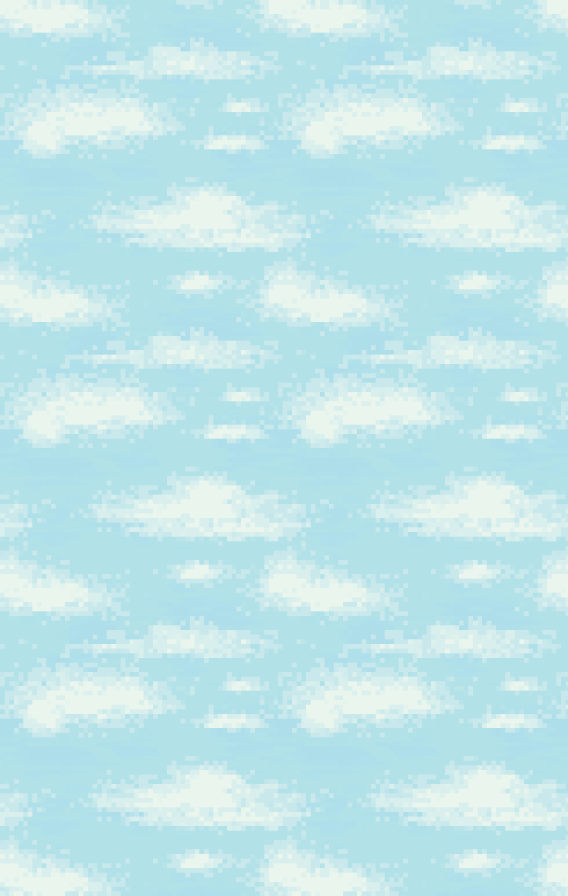
Write a Shadertoy shader that draws this pattern.

```glsl
// Blocky pastel clouds drifting over a pale blue sky, as a repeating tile.
// Each tile is a grid of square cells; stretched ellipses give cloud density,
// streaky hash noise frays it, and thresholds turn it into four flat tones.

#define REPEATS vec2(2.042, 3.097)
#define CELLS vec2(60.0, 62.0)
#define SKY vec3(0.698, 0.886, 0.910)
#define DEEP_SKY vec3(0.672, 0.866, 0.922)
#define PALE vec3(0.785, 0.910, 0.925)
#define MID vec3(0.850, 0.938, 0.930)
#define LIGHT vec3(0.915, 0.962, 0.930)
#define GRAIN 0.38
#define STREAK 0.42
#define STRAY 0.07
#define WISP_WEIGHT 0.62
#define TAPS 3

// Lobes: centre x, centre y (down from the tile top), half width, half height
const int BILLOW_COUNT = 10;
const vec4 BILLOWS[BILLOW_COUNT] = vec4[](
    vec4(18.0, 26.5, 17.0, 6.0), vec4(26.0, 25.5, 9.0, 5.0),
    vec4(10.0, 29.0, 6.0, 6.0), vec4(2.0, 64.0, 7.0, 6.0),
    vec4(11.0, 66.0, 14.0, 5.0), vec4(43.0, 47.5, 20.0, 4.5),
    vec4(45.0, 45.0, 9.0, 4.8), vec4(52.5, 23.2, 5.0, 1.7),
    vec4(49.5, 30.8, 8.0, 2.1), vec4(43.0, 60.8, 6.0, 2.4));

const int WISP_COUNT = 7;
const vec4 WISPS[WISP_COUNT] = vec4[](
    vec4(41.0, 14.5, 17.0, 3.3), vec4(39.0, 13.2, 9.0, 3.4),
    vec4(25.0, 14.8, 8.0, 1.1), vec4(30.0, 48.0, 11.0, 2.2),
    vec4(54.0, 51.0, 11.0, 3.7), vec4(42.0, 51.5, 14.0, 2.2),
    vec4(30.0, 27.5, 8.0, 2.2));

float hash(vec2 p) {
    return fract(sin(dot(p, vec2(127.1, 311.7))) * 43758.5453);
}

// Value noise that wraps after the given period
float tiledNoise(vec2 p, vec2 period) {
    vec2 i = floor(p);
    vec2 f = fract(p);
    f = f * f * (3.0 - 2.0 * f);
    vec2 a = mod(i, period);
    vec2 b = mod(i + 1.0, period);
    return mix(mix(hash(a), hash(vec2(b.x, a.y)), f.x),
               mix(hash(vec2(a.x, b.y)), hash(b), f.x), f.y);
}

// Random value shared by short horizontal runs, shifted on every row
float streak(vec2 cell, float run) {
    float shift = floor(hash(vec2(cell.y, run)) * CELLS.x);
    float group = floor(mod(cell.x + shift, CELLS.x) / run);
    return hash(vec2(group + 17.0 * run, cell.y + 5.0));
}

// One at the lobe centre, zero on its rim; the underside is flatter
float lobe(vec2 p, vec4 shape) {
    vec2 d = mod(p - shape.xy + 0.5 * CELLS, CELLS) - 0.5 * CELLS;
    d /= shape.zw;
    if (d.y > 0.0) d.y /= 0.8;
    return 1.0 - length(d) - 0.08 * d.y;
}

float cloudDensity(vec2 p) {
    float density = -10.0;
    for (int i = 0; i < BILLOW_COUNT; i++)
        density = max(density, lobe(p, BILLOWS[i]));
    for (int i = 0; i < WISP_COUNT; i++) {
        float d = lobe(p, WISPS[i]);
        density = max(density, min(d, d * WISP_WEIGHT));
    }
    return density;
}

vec3 cellColour(vec2 cell) {
    // Sky with faint bluer streaks
    float haze = tiledNoise(cell / vec2(10.0, 6.2), vec2(6.0, 10.0));
    haze += 0.5 * (streak(cell, 5.0) - 0.5);
    vec3 colour = mix(SKY, DEEP_SKY, 0.75 * smoothstep(0.4, 0.85, haze));

    // Frayed density, plus lone cells near the rims
    float density = cloudDensity(cell + 0.5);
    float value = density + GRAIN * (hash(cell + 3.0) - 0.5)
                + STREAK * (streak(cell, 3.0) - 0.5);
    if (density > -0.6 && hash(cell + 71.0) < STRAY) value = max(value, 0.02);

    // Four tones with narrow blends
    colour = mix(colour, PALE, smoothstep(-0.14, -0.04, value));
    colour = mix(colour, MID, smoothstep(0.14, 0.24, value));
    return mix(colour, LIGHT, smoothstep(0.42, 0.54, value));
}

void mainImage(out vec4 fragColor, in vec2 fragCoord) {
    // Average several taps per pixel to smooth the cell edges
    vec3 sum = vec3(0.0);
    for (int j = 0; j < TAPS; j++)
        for (int i = 0; i < TAPS; i++) {
            vec2 offset = (vec2(i, j) + 0.5) / float(TAPS) - 0.5;
            vec2 uv = (fragCoord + offset) / iResolution.xy;
            uv.y = 1.0 - uv.y;
            sum += cellColour(floor(fract(uv * REPEATS) * CELLS));
        }
    fragColor = vec4(sum / float(TAPS * TAPS), 1.0);
}
```
